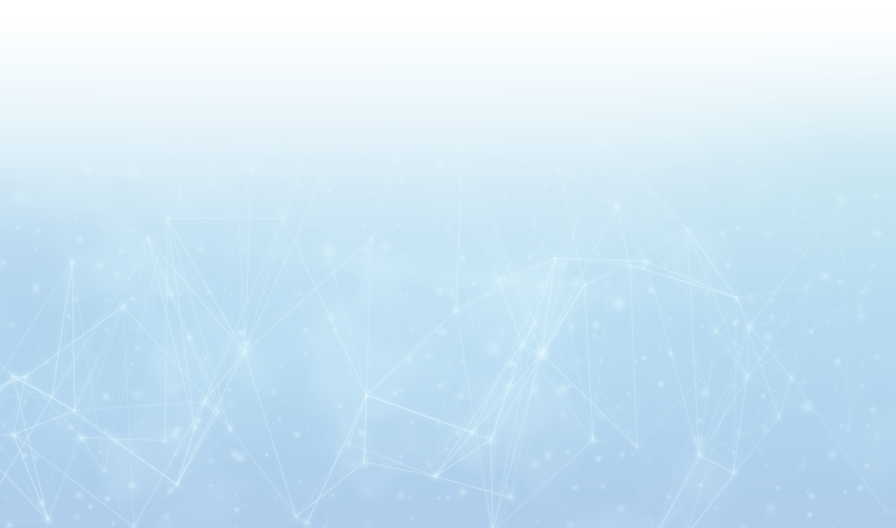
A WebGL 2 fragment shader for this background:

```glsl
#version 300 es
precision highp float;
uniform vec2 u_resolution;
out vec4 outColor;

// Palette, from the floor of the canvas to its top
const vec3 DEEP_BLUE = vec3(0.680, 0.805, 0.922);
const vec3 SKY_BLUE = vec3(0.705, 0.848, 0.943);
const vec3 PALE_BLUE = vec3(0.765, 0.886, 0.953);
const vec3 MIST = vec3(0.950, 0.978, 0.990);
const vec3 TEAL_TINT = vec3(0.740, 0.888, 0.935);
const vec3 LIGHT = vec3(0.900, 0.985, 1.000);

// Network, in units of the canvas height
const float NODE_SPACING = 0.0235;
const float NODE_JITTER = 3.0;
const int NODES_IN_REACH = 15;
const int LINKS_PER_NODE = 5;
const int HUB_COUNT = 4;
const vec2 HUBS[HUB_COUNT] = vec2[](
  vec2(1.026, 0.330), vec2(0.930, 0.167), vec2(0.463, 0.333), vec2(0.690, 0.125));
const int RAYS_PER_HUB = 10;
const float LINE_WIDTH = 0.0008;
const float LINE_STRENGTH = 0.46;
const float HAZE_WIDTH = 0.016;
const float HAZE_STRENGTH = 0.035;

// Floating specks and clouds
const float SPECK_CELL = 0.10;
const float SPECK_STRENGTH = 0.6;
const float CLOUD_STRENGTH = 0.22;

float hash(float n) {
  return fract(sin(n * 127.1 + 11.7) * 43758.55);
}

float hash2(vec2 p) {
  return fract(sin(dot(p, vec2(127.1, 311.7))) * 43758.55);
}

float noise(vec2 p) {
  vec2 i = floor(p);
  vec2 f = fract(p);
  f = f * f * (3.0 - 2.0 * f);
  vec2 e = vec2(1.0, 0.0);
  return mix(mix(hash2(i), hash2(i + e.xy), f.x),
             mix(hash2(i + e.yx), hash2(i + e.xx), f.x), f.y);
}

float clouds(vec2 p) {
  return 0.5 * noise(p) + 0.3 * noise(p * 2.1 + 7.0) + 0.2 * noise(p * 4.3 + 3.0);
}

// Soft elliptical spot
float glow(vec2 p, vec2 center, vec2 radius) {
  vec2 q = (p - center) / radius;
  return exp(-dot(q, q));
}

float segmentDistance(vec2 p, vec2 a, vec2 b) {
  vec2 ab = b - a;
  float t = clamp(dot(p - a, ab) / max(dot(ab, ab), 1e-5), 0.0, 1.0);
  return length(p - a - ab * t);
}

// Nodes run from left to right at scattered heights
vec2 nodePosition(float n) {
  return vec2((n + NODE_JITTER * hash(n)) * NODE_SPACING, 0.82 * hash(n + 260.3) - 0.03);
}

float strand(vec2 p, vec2 a, vec2 b, float pixel) {
  float d = segmentDistance(p, a, b);
  float core = 1.0 - smoothstep(0.0, LINE_WIDTH + pixel, d);
  float haze = 1.0 - smoothstep(0.0, HAZE_WIDTH, d);
  float fade = 1.0 - smoothstep(0.2, 0.7, distance(a, b));
  return fade * (LINE_STRENGTH * core + HAZE_STRENGTH * haze);
}

// Only nodes whose links can cross this column are visited
float network(vec2 p, float pixel) {
  float sum = 0.0;
  float column = floor(p.x / NODE_SPACING);
  for (int i = 0; i < NODES_IN_REACH; i++) {
    float n = column + 1.0 - float(i);
    vec2 a = nodePosition(n);
    for (int k = 0; k < LINKS_PER_NODE; k++) {
      float weight = hash(n * 7.0 + float(k));
      vec2 b = nodePosition(n + 1.0 + 2.0 * float(k));
      sum += (0.08 + 0.8 * weight * weight) * strand(p, a, b, pixel);
    }
    sum += 0.4 * hash(n + 31.0) * glow(p, a, vec2(0.007));
  }
  return sum;
}

// Rays that join each hub to the nodes around it, with a flare at the center
float hubFans(vec2 p, float pixel) {
  float sum = 0.0;
  for (int h = 0; h < HUB_COUNT; h++) {
    float first = floor(HUBS[h].x / NODE_SPACING) - float(RAYS_PER_HUB);
    for (int r = 0; r < RAYS_PER_HUB; r++) {
      sum += 0.7 * strand(p, HUBS[h], nodePosition(first + 2.0 * float(r)), pixel);
    }
    sum += (h == 0 ? 0.8 : 0.25) * glow(p, HUBS[h], vec2(0.011));
  }
  return sum;
}

// One dot of random size in each cell, kept inside its borders
float specks(vec2 p, float cell) {
  vec2 id = floor(p / cell);
  vec2 center = 0.2 + 0.6 * vec2(hash2(id + 3.1), hash2(id + 8.7));
  float size = mix(0.04, 0.12, pow(hash2(id + 5.3), 2.0));
  return hash2(id + 1.9) * glow(fract(p / cell), center, vec2(size));
}

vec3 backdrop(vec2 uv) {
  vec3 color = mix(DEEP_BLUE, SKY_BLUE, smoothstep(0.0, 0.36, uv.y));
  color = mix(color, PALE_BLUE, smoothstep(0.34, 0.64, uv.y));
  color = mix(color, MIST, smoothstep(0.50, 0.90, uv.y));
  color = mix(color, vec3(1.0), smoothstep(0.82, 1.0, uv.y));
  color = mix(color, TEAL_TINT, 0.55 * glow(uv, vec2(1.0, 0.62), vec2(0.22, 0.17)));
  color = mix(color, DEEP_BLUE, 0.4 * glow(uv, vec2(0.0, 0.40), vec2(0.12, 0.2)));
  return mix(color, LIGHT, 0.2 * glow(uv, vec2(0.5, 0.45), vec2(0.24, 0.22)));
}

void main() {
  vec2 uv = gl_FragCoord.xy / u_resolution;
  vec2 p = gl_FragCoord.xy / u_resolution.y;
  float pixel = 1.0 / u_resolution.y;
  // Detail fades toward the white top and the quiet right side
  float presence = 1.0 - smoothstep(0.45, 0.88, uv.y);
  float calm = 1.0 - 0.6 * smoothstep(0.74, 0.95, uv.x);
  float light = (network(p, pixel) + hubFans(p, pixel)) * calm;
  light += SPECK_STRENGTH * (specks(p, SPECK_CELL) + specks(p + 4.37, 0.63 * SPECK_CELL));
  light += CLOUD_STRENGTH * smoothstep(0.4, 0.8, clouds(p * 6.0)) * calm;
  // Slanted streak through the middle and a soft spot at the lower right
  light += 0.16 * glow(p + vec2(0.0, 0.12 * (p.x - 0.88)), vec2(0.88, 0.475), vec2(0.36, 0.022));
  light += 0.18 * glow(p, vec2(1.33, 0.09), vec2(0.05));
  float amount = 1.0 - exp(-light * mix(0.15, 1.0, presence));
  vec3 background = backdrop(uv);
  outColor = vec4(mix(background, max(background, LIGHT), amount), 1.0);
}
```
